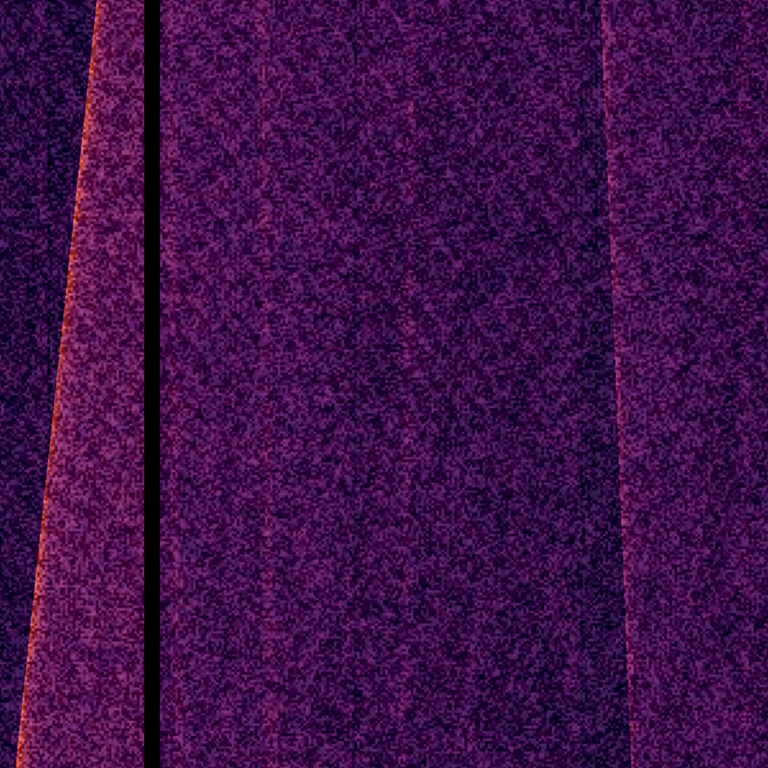
This texture is drawn by a WebGL 1 fragment shader. Its source:

```glsl
precision highp float;
// Grainy violet heat-map panels split by a slanted ember edge, a black bar and faint vertical seams.

uniform vec2 u_resolution;

#define GRAIN_CELLS 300.0
#define TINT_CELLS 75.0
#define GRAIN_GAIN 0.36
#define HEAT_GAIN 0.13
#define EMBER_TOP 0.126
#define EMBER_BOTTOM 0.020
#define RIDGE_TOP 0.782
#define RIDGE_BOTTOM 0.822
#define BAR_CENTER 0.198
#define BAR_HALF_WIDTH 0.0102
#define EDGE_SOFTNESS 0.0012

float hash(vec2 p) {
  return fract(sin(dot(p, vec2(12.9898, 78.233))) * 43758.5453);
}

float valueNoise(vec2 p) {
  vec2 cell = floor(p);
  vec2 f = fract(p);
  f = f * f * (3.0 - 2.0 * f);
  return mix(mix(hash(cell), hash(cell + vec2(1.0, 0.0)), f.x),
             mix(hash(cell + vec2(0.0, 1.0)), hash(cell + 1.0), f.x), f.y);
}

// Soft vertical line, one at its centre
float seam(float x, float center, float width) {
  float d = (x - center) / width;
  return exp(-d * d);
}

// Bright rim that starts sharply at zero and fades to the right
float rim(float d, float width) {
  return smoothstep(-EDGE_SOFTNESS, EDGE_SOFTNESS, d) * exp(-max(d, 0.0) / width);
}

// Black, indigo, plum, magenta, orange, amber
vec3 heatRamp(float t) {
  vec3 c = mix(vec3(0.0, 0.0, 0.015), vec3(0.12, 0.02, 0.23), clamp(t / 0.15, 0.0, 1.0));
  c = mix(c, vec3(0.29, 0.05, 0.32), clamp((t - 0.15) / 0.15, 0.0, 1.0));
  c = mix(c, vec3(0.50, 0.14, 0.36), clamp((t - 0.30) / 0.20, 0.0, 1.0));
  c = mix(c, vec3(0.85, 0.33, 0.22), clamp((t - 0.50) / 0.25, 0.0, 1.0));
  return mix(c, vec3(0.98, 0.60, 0.18), clamp((t - 0.75) / 0.25, 0.0, 1.0));
}

// Smooth brightness of the panels and their edges
float panelHeat(vec2 uv) {
  float ember = uv.x - mix(EMBER_BOTTOM, EMBER_TOP, uv.y);
  float ridge = uv.x - mix(RIDGE_BOTTOM, RIDGE_TOP, uv.y);
  float pastEmber = smoothstep(-EDGE_SOFTNESS, EDGE_SOFTNESS, ember);
  float pastBar = step(BAR_CENTER, uv.x);
  float pastRidge = smoothstep(-EDGE_SOFTNESS, EDGE_SOFTNESS, ridge);

  float leftPanel = mix(0.19, 0.35, pastEmber);
  float middlePanel = mix(0.285, 0.225, smoothstep(0.2, 0.72, uv.x));
  middlePanel += 0.015 * smoothstep(0.4, 1.0, uv.y);
  middlePanel -= 0.05 * smoothstep(0.745, 0.775, uv.x);
  float rightPanel = 0.235 + 0.06 * exp(-max(ridge, 0.0) / 0.06);
  float heat = mix(mix(leftPanel, middlePanel, pastBar), rightPanel, pastRidge);

  heat += 0.30 * rim(ember, 0.009) + 0.08 * rim(ember, 0.035);
  heat += 0.19 * rim(ridge, 0.006);

  // Faint bright seams
  heat += 0.07 * seam(uv.x, mix(0.232, 0.220, uv.y), 0.006);
  heat += 0.08 * seam(uv.x, mix(0.353, 0.341, uv.y), 0.006);
  heat += 0.07 * seam(uv.x, mix(0.524, 0.537, uv.y), 0.006);
  heat += 0.04 * seam(uv.x, 0.970, 0.006);
  heat += 0.05 * seam(uv.x, 0.054, 0.005) * (1.0 - pastEmber);

  // Thin dark seams
  heat -= 0.08 * seam(uv.x, 0.064, 0.0018);
  heat -= 0.08 * seam(uv.x, 0.462, 0.0022);
  heat -= 0.07 * seam(uv.x, 0.758, 0.0022);
  heat -= 0.05 * seam(uv.x, 0.776, 0.0022);
  return heat;
}

void main() {
  vec2 uv = gl_FragCoord.xy / u_resolution;
  float heat = panelHeat(uv);

  // Coarse noise shifts the hue, fine noise speckles the brightness
  float tint = valueNoise(uv * TINT_CELLS + 17.0) - 0.5;
  float cloud = valueNoise(uv * 14.0 + 5.0) - 0.5;
  float grain = valueNoise(uv * GRAIN_CELLS) - 0.5;
  heat += HEAT_GAIN * tint + 0.03 * cloud;
  vec3 color = heatRamp(heat);
  color += grain * GRAIN_GAIN * vec3(1.0, 0.8, 1.0) * (0.75 + heat);

  // Black bar
  float bar = abs(uv.x - BAR_CENTER) - BAR_HALF_WIDTH;
  color *= smoothstep(-EDGE_SOFTNESS, EDGE_SOFTNESS, bar);

  gl_FragColor = vec4(clamp(color, 0.0, 1.0), 1.0);
}
```
